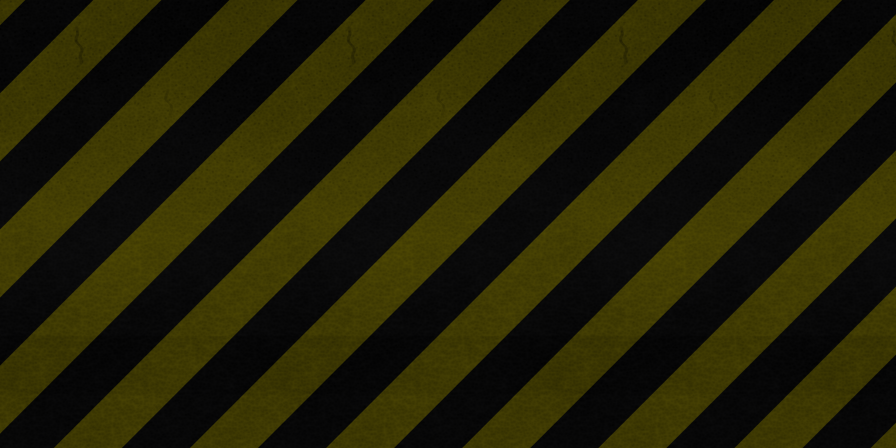
Give the GLSL for this pattern, as a Shadertoy shader.

```glsl
// Dark, grimy hazard stripes: diagonal yellow and black bands on rough concrete.

const float PERIOD = 0.3039;        // stripe pair, measured along x, in canvas heights
const float OFFSET = 0.2083;        // first yellow edge along the top
const float TILE = 2.0 * PERIOD;    // the wear repeats every two stripe pairs
const float TAU = 6.2831853;

const vec3 YELLOW = vec3(0.252, 0.232, 0.010);
const vec3 BLACK = vec3(0.030, 0.030, 0.031);

vec2 hash2(vec2 cell) {
    vec2 q = vec2(dot(cell, vec2(127.1, 311.7)), dot(cell, vec2(269.5, 183.3)));
    return fract(sin(q) * 43758.55);
}

// Distance to the nearest scattered point, wrapping every wrapX cells in x
float cellular(vec2 p, float wrapX) {
    vec2 base = floor(p);
    float nearest = 2.0;
    for (int j = -1; j <= 1; j++) {
        for (int i = -1; i <= 1; i++) {
            vec2 cell = base + vec2(i, j);
            vec2 point = cell + hash2(vec2(mod(cell.x, wrapX), cell.y));
            nearest = min(nearest, distance(p, point));
        }
    }
    return nearest;
}

// Soft blotches from layered sines, periodic over one unit in x
float blotches(vec2 p) {
    float sum = 0.0;
    float amplitude = 0.5;
    float frequency = 1.0;
    for (int i = 0; i < 4; i++) {
        float k = float(i);
        float bend = 1.3 * sin(TAU * frequency * p.y * 0.8 + k * 2.1);
        sum += amplitude * sin(TAU * frequency * p.x + bend + k * 1.7)
                         * cos(TAU * frequency * p.y * 1.1 + k * 2.9);
        amplitude *= 0.65;
        frequency *= 2.0;
    }
    return sum;
}

// Broad light and dark zones down the wall, with two faint seams
float wallBands(float depth, float blur) {
    float light = mix(-0.09, 0.09, smoothstep(0.05, 0.54, depth));
    light -= 0.08 * smoothstep(0.56, 0.74, depth);
    light -= 0.07 * smoothstep(-blur, blur, depth - 0.75);
    light += 0.04 * smoothstep(-blur, blur, depth - 0.88);
    return light;
}

// Short wavering crack, fading out at both ends
float crack(vec2 p, vec2 center, float halfLength, float width) {
    vec2 q = p - center;
    q.x -= 0.010 * sin(q.y * 70.0) + 0.005 * sin(q.y * 190.0);
    float fade = 1.0 - smoothstep(0.4 * halfLength, halfLength, abs(q.y));
    return fade * (1.0 - smoothstep(0.3 * width, width, abs(q.x)));
}

// Signed distance to the yellow band, positive inside
float stripe(float along) {
    float t = (along - OFFSET) / PERIOD;
    return (abs(fract(t - 0.25) - 0.5) - 0.25) * PERIOD;
}

// Relative brightness of the worn surface around zero
float wear(vec2 p, float blur) {
    vec2 tile = p / TILE;
    float fine = cellular(tile * vec2(80.0, 92.0), 80.0) - 0.48;
    float streaks = cellular(tile * vec2(26.0, 64.0), 26.0) - 0.48;
    float patches = cellular(tile * vec2(14.0, 15.0), 14.0) - 0.48;
    float pits = smoothstep(0.20, 0.05, cellular(tile * vec2(32.0, 34.0), 32.0));
    float lower = smoothstep(0.35, 0.6, p.y);

    float light = wallBands(p.y, blur) + 0.06 * blotches(tile);
    light += 0.17 * fine + mix(0.05, 0.13, lower) * streaks + 0.06 * patches;
    light -= 0.12 * pits * (1.0 - 0.6 * lower);

    vec2 local = vec2(fract(tile.x), p.y);
    float cracks = crack(local, vec2(0.29, 0.10), 0.06, 0.009)
                 + 0.6 * crack(local, vec2(0.62, 0.23), 0.04, 0.008);
    return light - 0.22 * cracks;
}

void mainImage(out vec4 fragColor, in vec2 fragCoord) {
    float pixel = 1.0 / iResolution.y;
    vec2 p = fragCoord * pixel;
    p.y = 1.0 - p.y;    // depth below the top edge

    float light = wear(p, pixel);
    float paint = smoothstep(-pixel, pixel, stripe(p.x + p.y));

    // Black shows the surface relief more strongly than the paint
    vec3 dark = BLACK * max(1.0 + 3.2 * light, 0.15);
    vec3 bright = YELLOW * (1.0 + light);
    fragColor = vec4(mix(dark, bright, paint), 1.0);
}
```
